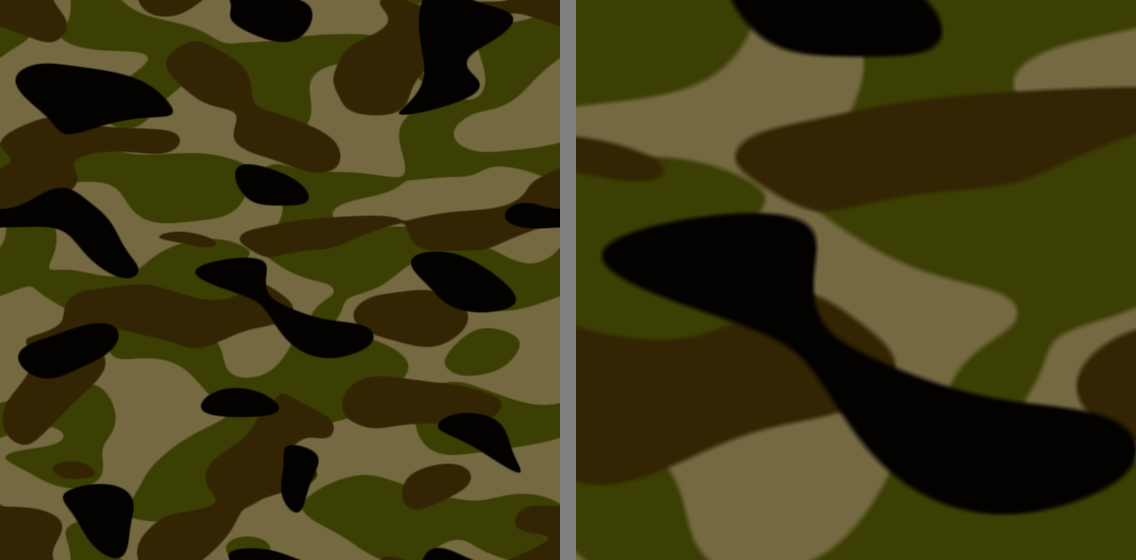
Left, the full canvas; right, a detail of the centre.
Write a Shadertoy shader that draws this pattern.

```glsl
#define BLOB_FREQ vec2(2.9, 5.0)   // blobs per canvas, wider than tall
#define DETAIL 2.2                 // finest wave relative to the blobs
#define ROUGHNESS 2.0              // fall-off of the finer waves
#define WARP vec2(0.024, 0.012)    // bending of the outlines
#define BLACK_LEVEL 0.915          // thresholds in standard deviations
#define BROWN_LEVEL 0.476
#define GREEN_LEVEL 0.09
#define EDGE 0.002                 // edge softness in canvas units

const float PI = 3.14159;
const int WAVES = 26;

const vec3 TAN   = vec3(0.46, 0.41, 0.26);
const vec3 GREEN = vec3(0.232, 0.247, 0.012);
const vec3 BROWN = vec3(0.20, 0.14, 0.01);
const vec3 BLACK = vec3(0.012, 0.008, 0.0);

float hash(float n) {
    return fract(sin(n * 12.9898) * 43758.5);
}

// Tileable sum of random plane waves with zero mean and unit variance
float waveField(vec2 p, float seed, float detail, float tilt) {
    float sum = 0.0, variance = 0.0;
    for (int i = 0; i < WAVES; i++) {
        float n = seed * 101.0 + float(i) * 3.0;
        float angle = PI * (float(i) + hash(n)) / float(WAVES);
        float radius = mix(0.75, detail, hash(n + 1.0));
        vec2 k = radius * BLOB_FREQ * vec2(cos(angle), sin(angle));
        k = round(vec2(k.x + tilt * k.y, k.y));
        float amp = pow(radius, -ROUGHNESS);
        sum += amp * cos(2.0 * PI * (dot(k, p) + hash(n + 2.0)));
        variance += 0.5 * amp * amp;
    }
    return sum * inversesqrt(variance);
}

// Smooth coverage of one patch layer, with bent lobes
float patches(vec2 p, float seed, float level, float tilt) {
    vec2 bend = vec2(waveField(p, seed + 0.3, 1.4, 0.0),
                     waveField(p, seed + 0.6, 1.4, 0.0));
    float field = waveField(p + WARP * bend, seed, DETAIL, tilt);
    float softness = max(1.0, EDGE * iResolution.y) * fwidth(field) + 1e-5;
    return smoothstep(-softness, softness, field - level);
}

void mainImage(out vec4 fragColor, in vec2 fragCoord) {
    vec2 p = fragCoord / iResolution.y;

    // Paint the layers from the ground up
    vec3 color = TAN;
    color = mix(color, GREEN, patches(p, 1.0, GREEN_LEVEL, 0.0));
    color = mix(color, BROWN, patches(p, 2.0, BROWN_LEVEL, 0.0));
    color = mix(color, BLACK, patches(p, 3.0, BLACK_LEVEL, 0.12));

    fragColor = vec4(color, 1.0);
}
```
